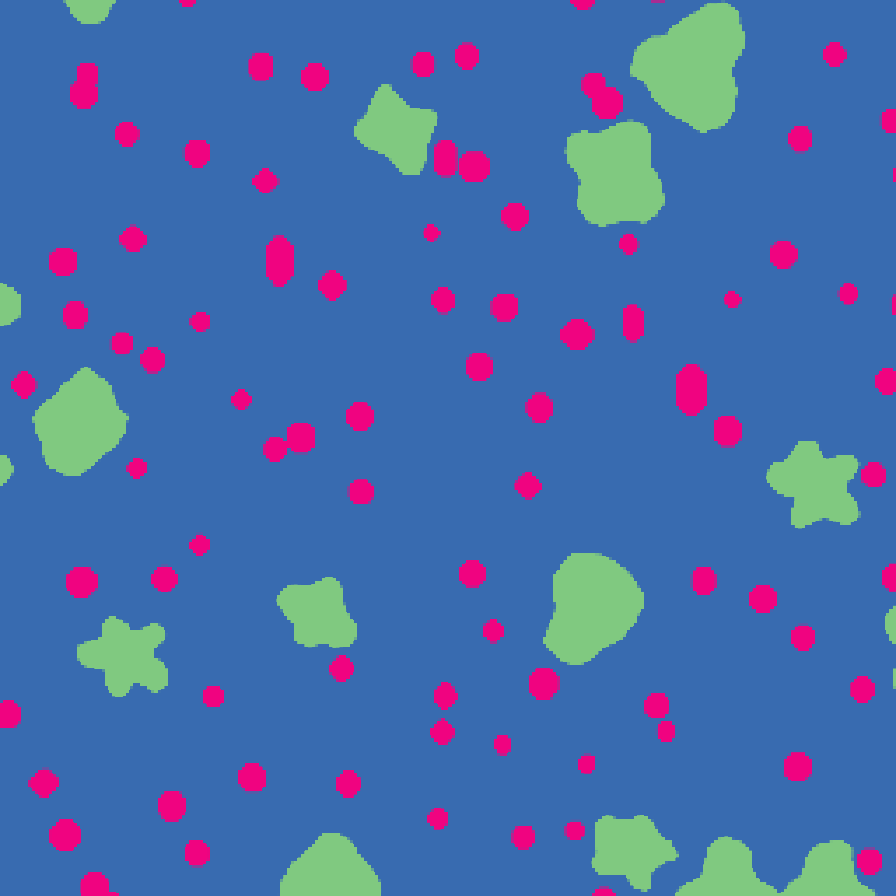
Give the GLSL for this pattern, as a Shadertoy shader.

```glsl
// Scattered pink dots and lobed green patches with finely stepped edges on blue.

const vec3 BLUE  = vec3(0.22, 0.42, 0.69);
const vec3 GREEN = vec3(0.50, 0.79, 0.50);
const vec3 PINK  = vec3(0.94, 0.01, 0.50);

const float STEPS         = 256.0;               // edge steps across the canvas
const float PATCH_GRID    = 3.5;                 // patch cells across the canvas
const float PATCH_PRESENT = 0.90;
const vec2  PATCH_RADIUS  = vec2(0.038, 0.062);  // smallest, largest
const vec2  LOBE_DEPTH    = vec2(0.08, 0.23);
const float DOT_GRID      = 10.0;
const float DOT_PRESENT   = 0.92;
const vec2  DOT_RADIUS    = vec2(0.009, 0.0175);
const float DOT_STRETCHED = 0.06;                // share of elongated dots
const float DOT_GAP       = 0.003;               // clearance from patches
const float TAU           = 6.2831853;

// Four random values in 0..1 for a cell and a seed
vec4 hash4(vec2 cell, float seed) {
    vec4 q = fract((cell.xyxy + seed) * vec4(0.1031, 0.1030, 0.0973, 0.1099));
    q += dot(q, q.wzxy + 33.33);
    return fract((q.xxyz + q.yzzw) * q.zywx);
}

float cornerSlope(vec2 corner, vec2 offset) {
    float angle = TAU * hash4(corner, 71.0).x;
    return dot(vec2(cos(angle), sin(angle)), offset);
}

float gradientNoise(vec2 p) {
    vec2 i = floor(p), f = fract(p);
    vec2 u = f * f * f * (f * (f * 6.0 - 15.0) + 10.0);
    vec2 e = vec2(1.0, 0.0);
    return mix(mix(cornerSlope(i, f), cornerSlope(i + e, f - e), u.x),
               mix(cornerSlope(i + e.yx, f - e.yx), cornerSlope(i + 1.0, f - 1.0), u.x), u.y);
}

// Distance to the nearest lobed patch
float patchDistance(vec2 p) {
    vec2 home = floor(p * PATCH_GRID);
    float nearest = 1.0;
    for (int y = -1; y <= 1; y++)
    for (int x = -1; x <= 1; x++) {
        vec2 cell = home + vec2(x, y);
        vec4 place = hash4(cell, 13.0);
        vec4 form = hash4(cell, 47.0);
        if (place.z > PATCH_PRESENT) continue;
        vec2 d = p - (cell + place.xy) / PATCH_GRID;
        float angle = atan(d.y, d.x);
        float lobes = 3.0 + floor(form.x * 2.99);
        float outline = 1.0
            + mix(LOBE_DEPTH.x, LOBE_DEPTH.y, form.y) * sin(lobes * angle + TAU * form.z)
            + 0.12 * sin(2.0 * angle + TAU * form.w);
        float radius = mix(PATCH_RADIUS.x, PATCH_RADIUS.y, place.w);
        nearest = min(nearest, length(d) - radius * outline);
    }
    return nearest + 0.014 * gradientNoise(p * 24.0) + 0.004 * gradientNoise(p * 65.0);
}

// Distance to the nearest dot: octagons to blunt diamonds, kept off the patches
float dotDistance(vec2 p) {
    vec2 home = floor(p * DOT_GRID);
    float nearest = 1.0;
    for (int y = -1; y <= 1; y++)
    for (int x = -1; x <= 1; x++) {
        vec2 cell = home + vec2(x, y);
        vec4 place = hash4(cell, 29.0);
        vec4 form = hash4(cell, 83.0);
        if (place.z > DOT_PRESENT) continue;
        vec2 centre = (cell + place.xy) / DOT_GRID;
        float radius = mix(DOT_RADIUS.x, DOT_RADIUS.y, sqrt(place.w));
        vec2 d = abs(p - centre);
        if (form.x < DOT_STRETCHED) d.y = max(d.y - 0.65 * radius, 0.0);
        d.x *= mix(0.95, 1.12, form.y);
        float bevel = mix(0.68, 0.84, form.z * form.z);
        float dist = max(max(d.x, d.y), bevel * (d.x + d.y)) - radius;
        if (dist < 0.01 && patchDistance(centre) > radius + DOT_GAP)
            nearest = min(nearest, dist);
    }
    return nearest;
}

// Gathers positions toward cell centres, with a one-pixel ramp between cells
vec2 stepped(vec2 p, float pixel) {
    vec2 q = p * STEPS - 0.5;
    float ramp = clamp(0.5 * STEPS * pixel, 0.01, 0.5);
    return (floor(q) + 0.5 + smoothstep(0.5 - ramp, 0.5 + ramp, fract(q))) / STEPS;
}

float coverage(float dist, float pixel) {
    return 1.0 - smoothstep(-0.5 * pixel, 0.5 * pixel, dist);
}

void mainImage(out vec4 fragColor, in vec2 fragCoord) {
    float pixel = 1.0 / iResolution.y;
    vec2 p = stepped(fragCoord * pixel, pixel);

    vec3 color = mix(BLUE, GREEN, coverage(patchDistance(p), pixel));
    color = mix(color, PINK, coverage(dotDistance(p), pixel));
    fragColor = vec4(color, 1.0);
}
```
